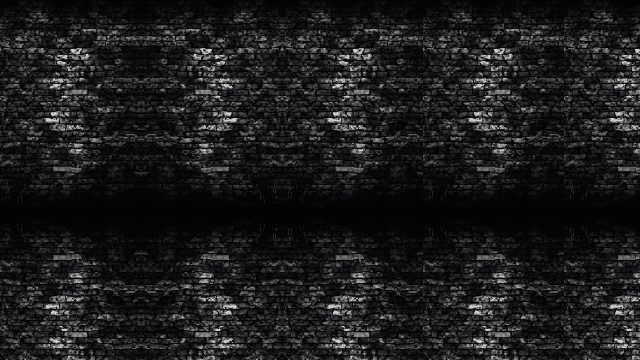
Reproduce this pattern procedurally as a WebGL 2 fragment shader.

```glsl
#version 300 es
precision highp float;
// Dark weathered brick wall in mirrored tiles that fade into black at their edges.

uniform vec2 u_resolution;
out vec4 fragColor;

// Lengths are in canvas heights unless noted.
const vec2  TILE = vec2(0.392, 0.5926);   // size of one wall tile
const float MIRROR_Y = 0.4074;            // height of the horizontal mirror line
const float FLIPPED_TILE = 1.0;           // index of the column drawn reversed
const vec2  BRICKS = vec2(10.5, 36.0);    // bricks per tile, across and up
const float MORTAR = 0.0016;              // half width of a joint
const float JOINT_JITTER = 0.75;          // unevenness of brick lengths
const float CRUMBLE = 0.3;                // raggedness of brick outlines, in bricks
const float EXPOSURE = 1.12;
const int   WEEDS = 5;
const vec3  BLACK = vec3(0.010, 0.010, 0.015);
const vec3  COOL_GREY = vec3(0.97, 0.99, 1.03);
const vec3  WARM_GREY = vec3(1.01, 1.0, 0.98);

float hash(vec2 p) {
    vec3 q = fract(vec3(p.xyx) * 0.1031);
    q += dot(q, q.yzx + 33.33);
    return fract((q.x + q.y) * q.z);
}

float noise(vec2 p) {
    vec2 i = floor(p), f = fract(p);
    f = f * f * (3.0 - 2.0 * f);
    return mix(mix(hash(i), hash(i + vec2(1, 0)), f.x),
               mix(hash(i + vec2(0, 1)), hash(i + vec2(1, 1)), f.x), f.y);
}

float fbm(vec2 p) {
    float sum = 0.0, amp = 0.5;
    for (int i = 0; i < 4; i++) {
        sum += amp * noise(p);
        p = p * 2.03 + 17.1;
        amp *= 0.5;
    }
    return sum / 0.9375;
}

// Soft box coverage in tile coordinates.
float box(vec2 t, vec2 center, vec2 halfSize, float px) {
    vec2 d = (abs(t - center) - halfSize) * TILE;
    return 1.0 - smoothstep(-0.5 * px, 0.5 * px, max(d.x, d.y));
}

// Broad light: strongest left of centre, black at the foot and the top.
float lightPool(vec2 t) {
    float across = (t.x - 0.42) / 0.36;
    float spread = 0.38 + 0.62 * exp(-across * across);
    float ragged = t.y + 0.12 * (fbm(t * vec2(7.0, 9.0)) - 0.5);
    float rise = 0.75 * smoothstep(0.02, 0.32, ragged) + 0.25 * smoothstep(0.3, 0.65, ragged);
    float top = 1.0 - smoothstep(0.80, 1.02, ragged);
    return spread * rise * top;
}

// Brightness of the brickwork, joints included.
float brickwork(vec2 t, float px) {
    vec2 wall = t * BRICKS;
    wall.y += 0.5 * (noise(wall * vec2(0.7, 0.3)) - 0.5);
    wall += CRUMBLE * (vec2(noise(wall * 2.3), noise(wall * 2.1 + 40.0)) - 0.5);
    float row = floor(wall.y);
    wall.x += 0.5 * mod(row, 2.0) + 0.4 * hash(vec2(row, 3.0));
    wall.x += JOINT_JITTER * (noise(vec2(wall.x * 0.8, row * 7.3)) - 0.5);
    vec2 id = floor(wall), f = fract(wall);

    vec2 edge = min(f, 1.0 - f) * TILE / BRICKS;
    float worn = MORTAR * (0.4 + 1.2 * noise(t * vec2(45.0, 70.0)));
    float face = smoothstep(worn - 0.6 * px, worn + 0.6 * px, min(edge.x, edge.y));
    face = mix(0.1, 1.0, face);

    float tone = 0.13 + 0.34 * pow(hash(id + 11.0), 1.5);
    tone *= 0.75 + 0.5 * f.y;                        // lit upper edge
    float grain = max(0.0, 0.5 + 3.4 * (fbm(t * vec2(60.0, 115.0)) - 0.37));
    float soot = smoothstep(0.25, 0.62, fbm(t * vec2(11.0, 20.0) + 5.0));
    return tone * face * grain * mix(0.35, 1.25, soot);
}

// Thin pale stalks near the foot of the wall.
float weeds(vec2 t, float px) {
    float sum = 0.0;
    for (int i = 0; i < WEEDS; i++) {
        float k = float(i);
        float s = (t.y - 0.05) / (0.07 + 0.07 * hash(vec2(k, 5.0)));
        float lean = 0.14 * (hash(vec2(k, 9.0)) - 0.5);
        float x = 0.04 + 0.028 * k + lean * s * s;
        float line = 1.0 - smoothstep(0.0, 0.0004 + 0.5 * px, abs(t.x - x) * TILE.x);
        sum += line * step(0.0, s) * step(s, 1.0);
    }
    return sum * smoothstep(0.3, 0.9, noise(t * vec2(60.0, 80.0)));
}

void main() {
    float px = 1.0 / u_resolution.y;
    vec2 p = gl_FragCoord.xy * px;

    // Fold the canvas into one tile.
    float column = floor(p.x / TILE.x);
    vec2 t = vec2(fract(p.x / TILE.x), abs(p.y - MIRROR_Y) / TILE.y);
    if (column == FLIPPED_TILE) t.x = 1.0 - t.x;

    float value = EXPOSURE * lightPool(t) * brickwork(t, px);

    // Pale bricks and a chipped streak that recur in every tile.
    float chips = 0.35 + 0.8 * fbm(t * vec2(60.0, 115.0));
    float pale = 0.52 * box(t, vec2(0.44, 0.208), vec2(0.062, 0.011), px);
    pale = max(pale, 0.68 * box(t, vec2(0.56, 0.569), vec2(0.055, 0.011), px));
    float streak = box(t, vec2(0.95, 0.355), vec2(0.07, 0.018), px);
    streak *= 0.5 * smoothstep(0.5, 0.8, noise(t * vec2(60.0, 130.0)));
    value = max(value, max(pale, streak) * chips);
    value += 0.16 * weeds(t, px);

    vec3 tint = mix(COOL_GREY, WARM_GREY, smoothstep(0.1, 0.4, value));
    fragColor = vec4(BLACK + min(value, 0.8) * tint, 1.0);
}
```
